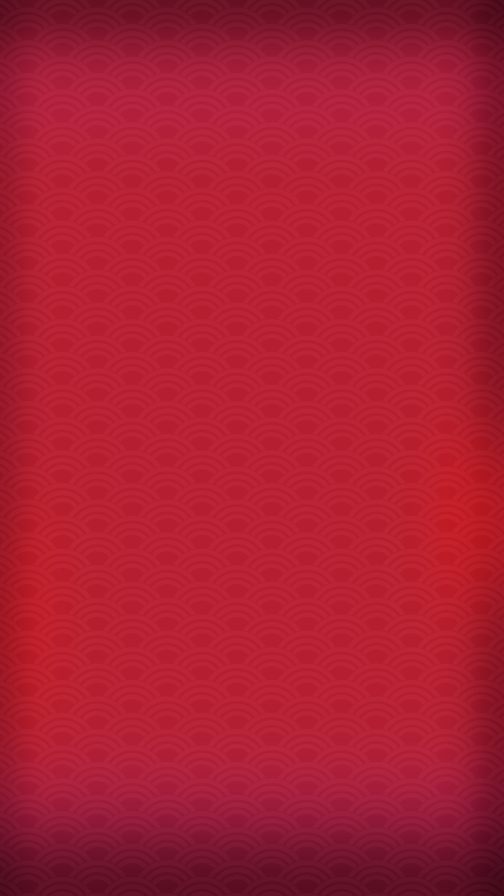
Give the GLSL for this pattern, as a WebGL 1 fragment shader.

```glsl
precision highp float;
// Overlapping wave scales in faint light rings on a crimson ground.
// Rows of circles are layered back to front; soft bell curves tint the
// ground, warm two side glows and darken each edge by its own amount.

uniform vec2 u_resolution;

const float PITCH = 0.1385;                // scale width, canvas width = 1
const float RADIUS = 0.5 * PITCH;
const float ROW_STEP = 0.03255;            // rise between staggered rows
const vec2 ORIGIN = vec2(0.470, 0.914);    // centre of one scale

const vec3 CRIMSON = vec3(0.705, 0.118, 0.185);
const vec3 MAGENTA = vec3(0.690, 0.125, 0.265);
const vec3 SCARLET = vec3(0.790, 0.105, 0.125);
const vec3 RING_TINT = vec3(1.0, 0.48, 0.52);

float bell(float distance, float width) {
  float t = distance / width;
  return exp(-t * t);
}

// Smooth-edged band between two radii.
float band(float r, float inner, float outer, float blur) {
  return smoothstep(inner - blur, inner + blur, r)
       * (1.0 - smoothstep(outer - blur, outer + blur, r));
}

// Three light rings around a plain core; r is 1 at the rim.
float rings(float r, float blur) {
  return band(r, 0.85, 0.98, blur)
       + band(r, 0.64, 0.77, blur)
       + band(r, 0.44, 0.56, blur);
}

// Lower rows cover the rows above them.
float waveScales(vec2 p, float pixel) {
  float blur = 0.7 * pixel / RADIUS;
  float firstRow = floor((p.y - RADIUS) / ROW_STEP);
  float light = 0.0;
  for (int i = 0; i < 5; i++) {
    float row = firstRow + 4.0 - float(i);
    float shift = 0.5 * PITCH * mod(row, 2.0);
    float x = mod(p.x - shift + 0.5 * PITCH, PITCH) - 0.5 * PITCH;
    float r = length(vec2(x, p.y - row * ROW_STEP)) / RADIUS;
    float cover = 1.0 - smoothstep(1.0 - blur, 1.0 + blur, r);
    light = mix(light, rings(r, blur), cover);
  }
  return light;
}

// Crimson field with magenta bands near both ends and scarlet sides.
vec3 ground(vec2 uv) {
  float magenta = 0.65 * bell(uv.y - 0.90, 0.075)
                + 0.80 * bell(uv.y - 0.09, 0.080);
  float glow = 0.85 * bell(uv.x - 0.95, 0.12) * bell(uv.y - 0.42, 0.12)
             + 0.60 * bell(uv.x - 0.04, 0.10) * bell(uv.y - 0.31, 0.14);
  return mix(mix(CRIMSON, MAGENTA, magenta), SCARLET, glow);
}

// Ends darken towards plum, sides towards deep red.
vec3 edgeShade(vec2 uv) {
  float ends = (1.0 - 0.42 * bell(1.0 - uv.y, 0.060))
             * (1.0 - 0.50 * bell(uv.y, 0.085));
  float rightDepth = 0.31 - 0.20 * bell(uv.y - 0.42, 0.13);
  float sides = (1.0 - 0.18 * bell(uv.x, 0.050))
              * (1.0 - rightDepth * bell(1.0 - uv.x, 0.070));
  return pow(vec3(ends), vec3(1.0, 1.2, 0.65))
       * pow(vec3(sides), vec3(1.0, 1.8, 1.1));
}

void main() {
  vec2 uv = gl_FragCoord.xy / u_resolution;
  float pixel = 1.0 / u_resolution.x;
  vec2 p = gl_FragCoord.xy * pixel - ORIGIN;

  vec3 shade = edgeShade(uv);
  vec3 color = ground(uv) * shade;
  vec3 tint = RING_TINT * mix(vec3(1.0), shade, 0.5);
  color = mix(color, tint, 0.075 * waveScales(p, pixel));
  gl_FragColor = vec4(color, 1.0);
}
```
